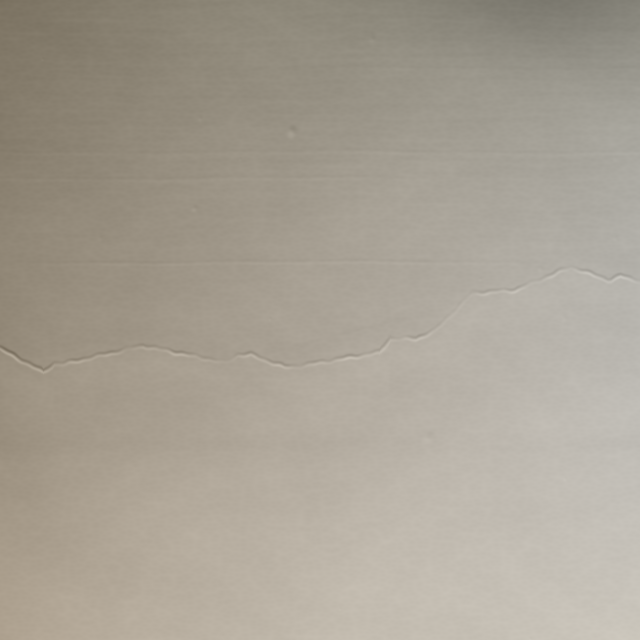
Give the GLSL for this texture, as a Shadertoy shader.

```glsl
// Painted plaster wall in soft side light, with a thin crack rising to the right.
#define CRACK_WIDTH 0.0024
#define CRACK_DEPTH 0.072
#define CRACK_JITTER 0.0011
#define GRAIN_AMOUNT 0.015
#define BRUSH_AMOUNT 0.0032
#define MOTTLE_AMOUNT 0.007
#define SHADOW_AMOUNT 0.19
#define PIT_COUNT 14

float hash(vec2 p) {
    p = fract(p * vec2(0.1031, 0.1137));
    p += dot(p, p.yx + 33.33);
    return fract((p.x + p.y) * p.x * 91.7);
}

// Distance to the nearest scattered cell point
float cellular(vec2 p) {
    vec2 cell = floor(p), f = fract(p);
    float nearest = 2.0;
    for (int j = -1; j <= 1; j++)
        for (int i = -1; i <= 1; i++) {
            vec2 o = vec2(i, j), c = cell + o;
            vec2 d = o + vec2(hash(c), hash(c + 57.3)) - f;
            nearest = min(nearest, dot(d, d));
        }
    return sqrt(nearest);
}

float ramp(float a, float b, float x) { return clamp((x - a) / (b - a), 0.0, 1.0); }

float bump(float d, float width) { return exp(-d * d / (width * width)); }

// Raised edge: lit on its lower side, shaded on its upper side
float relief(float d, float width) { return bump(d + width, width) - bump(d - width, width); }

// Quadratic through three values at t = 0, 0.5 and 1
vec3 curve(vec3 a, vec3 b, vec3 c, float t) {
    return a * (1.0 - t) * (1.0 - 2.0 * t) + b * 4.0 * t * (1.0 - t) + c * t * (2.0 * t - 1.0);
}

vec3 wallLight(vec2 p) {
    vec3 left   = curve(vec3(0.68, 0.63, 0.56), vec3(0.58, 0.54, 0.475), vec3(0.495, 0.46, 0.395), p.y);
    vec3 centre = curve(vec3(0.76, 0.73, 0.68), vec3(0.675, 0.645, 0.597), vec3(0.56, 0.54, 0.485), p.y);
    vec3 right  = curve(vec3(0.79, 0.77, 0.73), vec3(0.725, 0.715, 0.69), vec3(0.60, 0.59, 0.545), p.y);
    vec2 q = (p - vec2(0.87, 1.03)) / vec2(0.23, 0.12);
    return curve(left, centre, right, p.x) * (1.0 - SHADOW_AMOUNT * exp(-dot(q, q)));
}

// Crack path as a chain of slopes
float crackHeight(float x) {
    float y = 0.456 - 0.037 * ramp(0.0, 0.068, x) + 0.013 * ramp(0.068, 0.085, x);
    y += 0.028 * ramp(0.10, 0.224, x) - 0.026 * ramp(0.224, 0.352, x);
    y += 0.012 * ramp(0.352, 0.372, x) - 0.019 * ramp(0.392, 0.445, x);
    y += 0.023 * ramp(0.46, 0.595, x) + 0.021 * ramp(0.593, 0.610, x);
    y += 0.013 * ramp(0.65, 0.68, x) + 0.058 * ramp(0.68, 0.738, x);
    y += 0.005 * ramp(0.74, 0.805, x) + 0.036 * ramp(0.805, 0.892, x);
    y -= 0.020 * ramp(0.892, 0.95, x) - 0.006 * ramp(0.955, 0.97, x) + 0.008 * ramp(0.97, 1.0, x);
    return y + CRACK_JITTER * (sin(x * 131.0) + 0.6 * sin(x * 287.0 + 1.7));
}

float crackShade(vec2 p) {
    float e = 0.003;
    float slope = (crackHeight(p.x + e) - crackHeight(p.x - e)) / (2.0 * e);
    float d = (p.y - crackHeight(p.x)) / sqrt(1.0 + slope * slope);
    // Faint stretches where the paint still bridges the gap
    float strength = 0.65 + 0.2 * sin(p.x * 47.0 + 1.0) + 0.25 * sin(p.x * 118.0);
    strength += 0.6 * bump(p.x - 0.04, 0.05);
    strength *= 1.0 - 0.8 * bump(p.x - 0.705, 0.03);
    strength *= 1.0 - 0.7 * bump(p.x - 0.828, 0.02);
    strength *= 1.0 - 0.6 * bump(p.x - 0.345, 0.025);
    return CRACK_DEPTH * strength * relief(d, CRACK_WIDTH) + 0.009 * relief(d, 0.022);
}

// Long horizontal roller marks and faint layered strokes
float brushShade(vec2 p) {
    float sag = 0.0015 * sin(p.x * 9.0) + 0.0007 * sin(p.x * 31.0);
    float y = p.y + sag;
    float s = 0.014 * relief(y - 0.590, 0.0025) * ramp(0.02, 0.15, p.x) * (1.0 - ramp(0.65, 0.9, p.x));
    s += 0.009 * relief(y - 0.721, 0.0025) * (1.0 - ramp(0.45, 0.8, p.x));
    s += 0.007 * relief(y - 0.762, 0.0025);
    s += 0.007 * relief(y - 0.893, 0.0025) * ramp(0.45, 0.65, p.x);
    s -= 0.009 * bump(y - 0.308, 0.018);
    s -= 0.010 * bump(p.y - 0.46 - 0.25 * (p.x - 0.46), 0.003) * bump(p.x - 0.56, 0.09);
    float strokes = sin(y * 240.0 + 2.0 * sin(p.x * 5.0)) * sin(y * 67.0 + p.x * 4.0)
                  + 0.6 * sin(y * 530.0 + 3.0 * sin(p.x * 7.0 + y * 20.0));
    return s + BRUSH_AMOUNT * strokes * (0.25 + 0.75 * ramp(0.5, 0.75, p.y));
}

// Wide uneven patches of paint
float mottle(vec2 p) {
    return sin(p.x * 11.0 + 2.0 * sin(p.y * 7.0)) * sin(p.y * 17.0 + 1.5 * sin(p.x * 6.0))
         + 0.7 * sin(p.x * 27.0 + 3.0 * sin(p.y * 13.0)) * sin(p.y * 43.0 + 2.0 * sin(p.x * 15.0));
}

// Small lit pit with a shaded upper rim
float pit(vec2 p, vec2 at, float size) {
    vec2 d = (p - at) / size, rim = d - vec2(0.6, 1.4);
    return exp(-dot(d, d)) - 0.8 * exp(-dot(rim, rim));
}

void mainImage(out vec4 fragColor, in vec2 fragCoord) {
    vec2 p = fragCoord / iResolution.xy;

    // Plaster grain, stretched along the strokes
    float grain = cellular(p * vec2(85.0, 150.0)) + 0.7 * cellular(p * vec2(30.0, 62.0) + 9.0) - 0.8;
    float shade = GRAIN_AMOUNT * grain + MOTTLE_AMOUNT * mottle(p) + brushShade(p) + crackShade(p);

    // Larger chips, then scattered specks
    shade += 0.055 * pit(p, vec2(0.455, 0.790), 0.006);
    shade += 0.030 * pit(p, vec2(0.303, 0.672), 0.004);
    shade += 0.028 * pit(p, vec2(0.667, 0.312), 0.007);
    shade += 0.025 * pit(p, vec2(0.580, 0.936), 0.005);
    for (int i = 0; i < PIT_COUNT; i++) {
        vec2 seed = vec2(float(i) * 7.1 + 3.0, 11.7);
        vec2 at = vec2(hash(seed), hash(seed + 23.0));
        shade += 0.014 * pit(p, at, 0.002 + 0.002 * hash(seed + 41.0));
    }
    fragColor = vec4(clamp(wallLight(p) + shade, 0.0, 1.0), 1.0);
}
```
